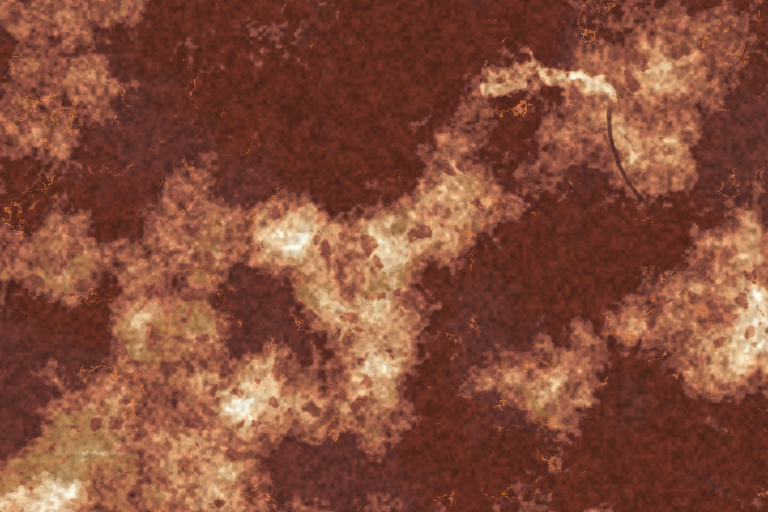
Give the GLSL for this texture, as a Shadertoy shader.

```glsl
const vec3 RUST_DARK = vec3(0.39, 0.20, 0.175);
const vec3 RUST_MID = vec3(0.54, 0.30, 0.24);
const vec3 RUST_LIGHT = vec3(0.68, 0.41, 0.30);
const vec3 TAN = vec3(0.80, 0.58, 0.41);
const vec3 CREAM = vec3(0.89, 0.76, 0.60);
const vec3 PAINT = vec3(0.94, 0.92, 0.85);
const vec3 RUST_RED = vec3(0.38, 0.165, 0.11);
const vec3 VEIN_ORANGE = vec3(0.80, 0.46, 0.25);
const vec3 OCHRE = vec3(0.60, 0.42, 0.24);
const float WEAR_GAIN = 0.62;
const float NOISE_GAIN = 1.75;
const float WARP = 0.11;
const float GRAIN = 0.28;
const float PIT_SCALE = 30.0;

// Worn paint: centre, radius, strength
const vec4 PALE[12] = vec4[12](
    vec4(0.29, 0.37, 0.15, 0.95), vec4(0.50, 0.25, 0.11, 0.90),
    vec4(0.72, 0.36, 0.16, 0.95), vec4(0.05, 0.06, 0.14, 1.20),
    vec4(0.35, 0.09, 0.13, 1.00), vec4(0.58, 0.52, 0.09, 0.80),
    vec4(0.86, 0.57, 0.10, 0.75), vec4(1.12, 0.70, 0.15, 0.65),
    vec4(1.07, 0.26, 0.14, 0.90), vec4(1.46, 0.34, 0.13, 0.85),
    vec4(1.41, 0.90, 0.14, 0.55), vec4(0.16, 0.53, 0.07, 0.65));

// Bare rust: centre, radius
const vec3 BARE[6] = vec3[6](
    vec3(1.09, 0.51, 0.12), vec3(0.06, 0.29, 0.13), vec3(0.67, 0.10, 0.12),
    vec3(0.51, 0.40, 0.07), vec3(0.86, 0.88, 0.17), vec3(1.35, 0.10, 0.15));

float hash(vec2 p) {
    vec3 q = fract(vec3(p.xyx) * 0.1031);
    q += dot(q, q.yzx + 33.33);
    return fract((q.x + q.y) * q.z);
}

float noise(vec2 p) {
    vec2 i = floor(p), f = fract(p);
    f = f * f * (3.0 - 2.0 * f);
    return mix(mix(hash(i), hash(i + vec2(1, 0)), f.x),
               mix(hash(i + vec2(0, 1)), hash(i + vec2(1, 1)), f.x), f.y);
}

float fbm(vec2 p) {
    float sum = 0.0, amp = 0.41;
    for (int i = 0; i < 6; i++) {
        sum += amp * noise(p);
        p = mat2(1.68, 1.26, -1.26, 1.68) * p + 17.3;
        amp *= 0.62;
    }
    return sum;
}

float segment(vec2 p, vec2 a, vec2 b) {
    vec2 d = b - a;
    return length(p - a - d * clamp(dot(p - a, d) / dot(d, d), 0.0, 1.0));
}

// Broad layout of paint and bare metal
float wear(vec2 p) {
    float w = 0.0;
    for (int i = 0; i < 12; i++) {
        vec2 d = (p - PALE[i].xy) / PALE[i].z;
        w += PALE[i].w * exp(-dot(d, d));
    }
    for (int i = 0; i < 6; i++) {
        vec2 d = (p - BARE[i].xy) / BARE[i].z;
        w -= 0.55 * exp(-dot(d, d));
    }
    float streak = segment(p, vec2(0.97, 0.87), vec2(1.20, 0.83));
    return w + 0.75 * smoothstep(0.025, 0.005, streak);
}

// Scattered round pits of uneven size
float pits(vec2 p) {
    vec2 cell = floor(p);
    float mask = 0.0;
    for (int k = 0; k < 9; k++) {
        vec2 c = cell + vec2(k % 3 - 1, k / 3 - 1);
        vec2 centre = c + vec2(hash(c + 3.1), hash(c + 71.7));
        float radius = 0.42 * pow(hash(c + 19.4), 3.0);
        mask = max(mask, smoothstep(radius + 0.12, radius - 0.12, length(p - centre)) * step(0.12, radius));
    }
    return mask;
}

vec3 rustRamp(float h) {
    vec3 c = mix(RUST_DARK, RUST_MID, smoothstep(0.06, 0.20, h));
    c = mix(c, RUST_LIGHT, smoothstep(0.20, 0.33, h));
    c = mix(c, TAN, smoothstep(0.34, 0.49, h));
    c = mix(c, CREAM, smoothstep(0.50, 0.66, h));
    return mix(c, PAINT, smoothstep(0.67, 0.83, h));
}

void mainImage(out vec4 fragColor, in vec2 fragCoord) {
    vec2 p = fragCoord / iResolution.y;
    vec2 warp = vec2(fbm(p * 6.0 + 4.7), fbm(p * 6.0 + 51.2)) - 0.5;
    vec2 q = p + WARP * warp;
    float fine = noise(p * 120.0) - 0.5;
    float speck = noise(p * 62.0 + 9.0) - 0.5;

    // Ragged height of the surviving paint
    float h = WEAR_GAIN * wear(q + 0.6 * WARP * warp);
    h += NOISE_GAIN * (fbm(q * 5.5 + 23.0) - 0.5) + 0.12 * fine + 0.10 * speck;
    h -= 0.28 * pits(q * PIT_SCALE) * smoothstep(0.2, 0.5, h);
    vec3 col = rustRamp(h);

    // Red and purplish zones in the bare rust
    float bare = smoothstep(0.16, 0.02, h);
    col = mix(col, RUST_RED, 0.75 * bare * smoothstep(0.42, 0.60, fbm(q * 4.0 + 80.0)));

    // Ochre stains over the paint
    float stain = smoothstep(0.54, 0.64, fbm(q * 7.0 + 130.0)) * smoothstep(0.25, 0.45, h);
    col = mix(col, OCHRE, 0.65 * stain);

    // Broken orange veins and flakes
    float ridge = abs(fbm(q * 9.0 + 200.0) - 0.5);
    float broken = smoothstep(0.50, 0.68, noise(q * 24.0 + 6.0)) * smoothstep(-0.15, 0.08, h);
    float vein = smoothstep(0.018, 0.003, ridge) * broken * smoothstep(0.55, 0.3, h);
    col = mix(col, VEIN_ORANGE, 0.75 * vein);

    // Curved scratch
    vec2 s = p - vec2(1.405, 0.77) + 0.02 * warp;
    float scratch = smoothstep(0.006, 0.002, abs(length(s) - 0.218));
    scratch *= smoothstep(0.03, 0.0, s.y) * smoothstep(-0.10, -0.13, s.x);
    col = mix(col, RUST_DARK * 0.85, 0.8 * scratch);

    // Fine grain, strongest on rust
    float grain = fine + 0.7 * speck + 0.5 * (noise(p * 210.0) - 0.5);
    col *= 1.0 + GRAIN * grain * mix(1.0, 0.45, smoothstep(0.3, 0.7, h));
    fragColor = vec4(clamp(col, 0.0, 1.0), 1.0);
}
```
